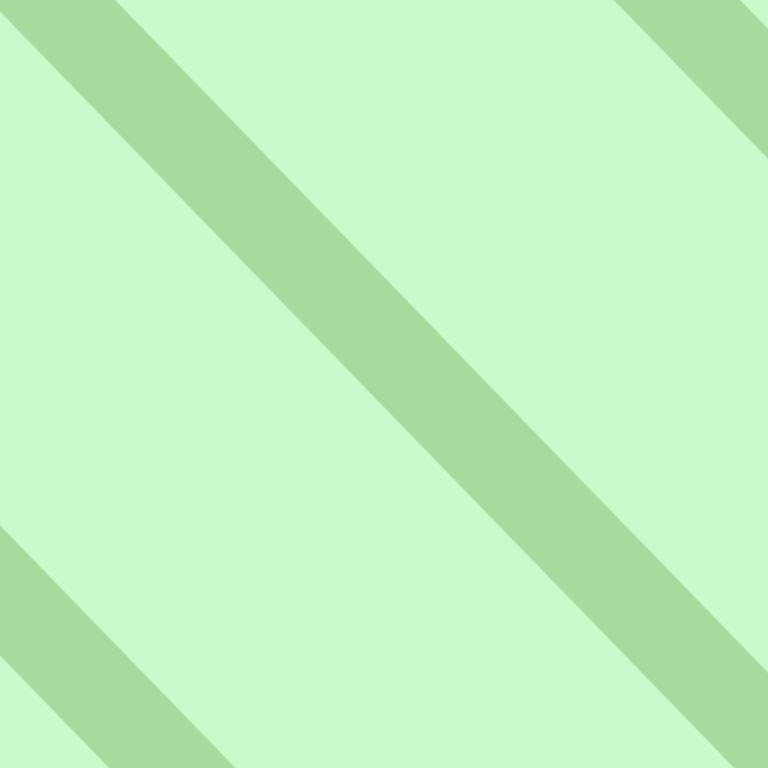
Write a Shadertoy shader that draws this pattern.

```glsl
// Broad, evenly spaced diagonal stripes falling to the right on a pale mint ground.

const vec3  GROUND_COLOR   = vec3(0.785, 0.982, 0.800);
const vec3  STRIPE_COLOR   = vec3(0.655, 0.853, 0.615);
const float NORMAL_ANGLE   = 0.7706;  // direction across the stripes, radians
const float STRIPE_PERIOD  = 0.584;   // centre to centre, canvas units
const float STRIPE_WIDTH   = 0.118;
const float STRIPE_OFFSET  = 0.038;   // middle stripe's shift from the canvas centre
const float EDGE_SOFTNESS  = 0.002;   // half width of the edge blend

// Signed distance to the nearest stripe edge, negative inside.
float stripeDistance(vec2 p) {
    vec2 normal = vec2(cos(NORMAL_ANGLE), sin(NORMAL_ANGLE));
    float across = dot(p, normal) - STRIPE_OFFSET;
    float fromCentre = (fract(across / STRIPE_PERIOD + 0.5) - 0.5) * STRIPE_PERIOD;
    return abs(fromCentre) - 0.5 * STRIPE_WIDTH;
}

void mainImage(out vec4 fragColor, in vec2 fragCoord) {
    // Canvas units, centred
    float canvasSize = min(iResolution.x, iResolution.y);
    vec2 p = (fragCoord - 0.5 * iResolution.xy) / canvasSize;

    // Blend at least one pixel wide
    float blend = max(EDGE_SOFTNESS, 0.5 / canvasSize);
    float coverage = 1.0 - smoothstep(-blend, blend, stripeDistance(p));

    fragColor = vec4(mix(GROUND_COLOR, STRIPE_COLOR, coverage), 1.0);
}
```
